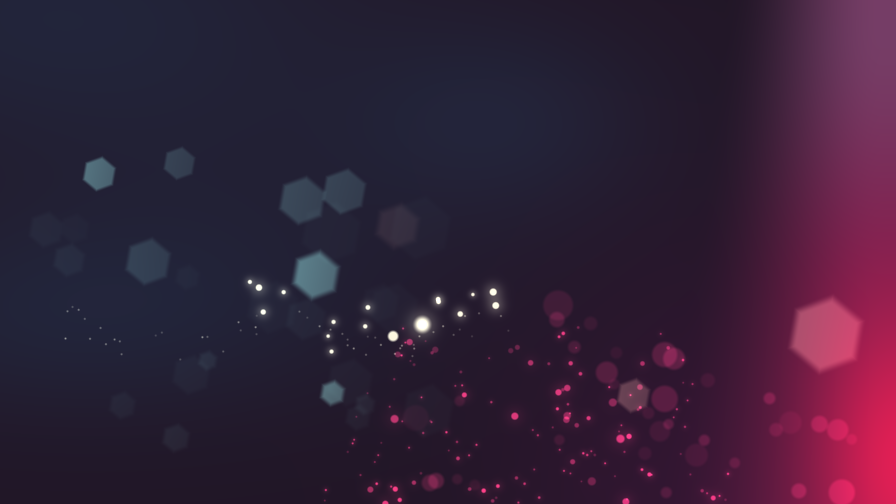
This background is drawn by a Shadertoy shader. Its source:

```glsl
// Night bokeh: a navy-violet haze with a rose glow along the right edge,
// hexagonal lens highlights, cream lights and a cloud of pink sparks.
// Gaussian glows form the haze; hashed loops scatter lights over it.

// Haze colours
const vec3 VIOLET = vec3(0.130, 0.086, 0.150);
const vec3 NAVY_TINT = vec3(0.005, 0.055, 0.075);
const vec3 ROSE = vec3(0.49, 0.12, 0.30);
const vec3 MAUVE = vec3(0.46, 0.24, 0.40);
const vec3 RED_TINT = vec3(0.40, 0.0, 0.03);
const vec3 PLUM_TINT = vec3(0.07, 0.0, 0.045);

// Light colours, added to the haze
const vec3 TEAL = vec3(0.20, 0.33, 0.30);
const vec3 BLUSH = vec3(0.27, 0.20, 0.17);
const vec3 CREAM = vec3(0.85, 0.86, 0.70);
const vec3 PINK = vec3(0.82, 0.16, 0.36);

// Amounts of scattered lights
const int FAINT_HEXAGONS = 18;
const int CREAM_LIGHTS = 15;
const int DUST_SPECKS = 50;
const int PINK_SPARKS = 130;
const int PINK_DISCS = 34;

vec4 hash4(float n) {
    return fract(sin(n * vec4(127.1, 311.7, 269.5, 183.3) + 1.7) * 43758.5453);
}

float glow(vec2 p, vec2 center, vec2 size) {
    vec2 d = (p - center) / size;
    return exp(-dot(d, d));
}

float disc(vec2 p, vec2 center, float radius, float soft) {
    return 1.0 - smoothstep(radius - soft, radius + soft, length(p - center));
}

// Upright hexagon, tilted slightly, with a brighter rim on its left
float hexagon(vec2 p, vec2 center, float radius, float soft) {
    vec2 d = mat2(0.985, 0.174, -0.174, 0.985) * (p - center);
    vec2 a = abs(d);
    float edge = max(a.x, 0.5 * a.x + 0.866 * a.y) - radius;
    return (1.0 - smoothstep(-soft, soft, edge)) * (0.92 - 0.12 * d.x / radius);
}

vec3 haze(vec2 p) {
    float navy = glow(p, vec2(0.10, 0.98), vec2(0.65, 0.30))
               + 0.8 * glow(p, vec2(1.00, 0.76), vec2(0.30, 0.20))
               + 0.9 * glow(p, vec2(0.15, 0.37), vec2(0.55, 0.21))
               + 0.4 * glow(p, vec2(0.50, 0.60), vec2(0.55, 0.28));
    vec3 color = VIOLET + NAVY_TINT * navy;
    color += PLUM_TINT * glow(p, vec2(1.45, 0.0), vec2(0.42, 0.48));
    float rise = smoothstep(mix(1.30, 1.44, p.y), 1.75, p.x);
    color = mix(color, mix(ROSE, MAUVE, smoothstep(0.4, 0.95, p.y)), rise);
    return color + RED_TINT * glow(p, vec2(1.80, 0.08), vec2(0.17, 0.29));
}

// Large highlights that anchor the composition
vec3 mainHighlights(vec2 p) {
    float teal = 0.95 * hexagon(p, vec2(0.197, 0.655), 0.029, 0.004)
               + 0.40 * hexagon(p, vec2(0.356, 0.676), 0.028, 0.004)
               + 0.48 * hexagon(p, vec2(0.600, 0.602), 0.041, 0.006)
               + 0.42 * hexagon(p, vec2(0.683, 0.620), 0.039, 0.005)
               + 0.36 * hexagon(p, vec2(0.294, 0.481), 0.040, 0.006)
               + 1.10 * hexagon(p, vec2(0.627, 0.454), 0.041, 0.008)
               + 1.00 * hexagon(p, vec2(0.660, 0.220), 0.021, 0.006);
    float blush = hexagon(p, vec2(1.639, 0.336), 0.064, 0.010)
                + 0.85 * hexagon(p, vec2(1.257, 0.215), 0.029, 0.005)
                + 0.28 * hexagon(p, vec2(0.789, 0.551), 0.038, 0.009);
    float cream = 0.9 * disc(p, vec2(0.838, 0.356), 0.014, 0.007)
                + 0.3 * glow(p, vec2(0.838, 0.356), vec2(0.026))
                + disc(p, vec2(0.780, 0.333), 0.010, 0.003);
    return TEAL * teal + BLUSH * blush + CREAM * cream;
}

vec3 coolLights(vec2 p, float px) {
    vec3 light = vec3(0.0);
    for (int i = 0; i < FAINT_HEXAGONS; i++) {
        vec4 h = hash4(float(i) + 11.0);
        vec2 center = vec2(mix(0.05, 1.02, h.x), mix(0.12, 0.55, h.y));
        float radius = mix(0.016, 0.055, h.z * h.z);
        light += TEAL * mix(0.05, 0.28, h.w * (1.0 - h.z)) * hexagon(p, center, radius, 0.006);
    }
    for (int i = 0; i < CREAM_LIGHTS; i++) {
        vec4 h = hash4(float(i) + 53.0);
        vec2 center = vec2(mix(0.28, 1.0, sqrt(h.x)), mix(0.29, 0.45, h.y));
        float radius = mix(0.003, 0.007, h.z);
        light += CREAM * (0.85 * disc(p, center, radius, max(0.002, px))
               + 0.22 * glow(p, center, vec2(2.6 * radius)));
    }
    // Dust drifts along a shallow wave
    for (int i = 0; i < DUST_SPECKS; i++) {
        vec4 h = hash4(float(i) + 97.0);
        float x = mix(0.13, 1.02, h.x);
        vec2 center = vec2(x, 0.335 + 0.025 * sin(14.0 * x) + 0.07 * (h.y - 0.5));
        light += CREAM * mix(0.15, 0.55, h.z) * disc(p, center, 0.0017, max(0.001, px));
    }
    return light;
}

vec3 pinkLights(vec2 p, float px) {
    float light = 0.0;
    for (int i = 0; i < PINK_SPARKS; i++) {
        vec4 h = hash4(float(i) + 211.0);
        float y = 0.36 * pow(h.y, 1.4);
        vec2 center = vec2(1.06 + (h.x - 0.5) * mix(0.85, 0.55, y / 0.36), y);
        float radius = mix(0.0015, 0.0085, pow(h.z, 4.0));
        light += mix(0.25, 0.95, h.w) * disc(p, center, radius, max(0.3 * radius, px));
        light += 0.12 * h.w * glow(p, center, vec2(2.5 * radius + 0.002));
    }
    // Out-of-focus discs sink towards the right
    for (int i = 0; i < PINK_DISCS; i++) {
        vec4 h = hash4(float(i) + 401.0);
        float x = mix(0.70, 1.70, sqrt(h.x));
        vec2 center = vec2(x, h.y * mix(0.42, 0.20, smoothstep(1.1, 1.7, x)));
        light += mix(0.05, 0.24, h.w) * disc(p, center, mix(0.010, 0.032, h.z * h.z), 0.004);
    }
    return PINK * light;
}

void mainImage(out vec4 fragColor, in vec2 fragCoord) {
    vec2 p = fragCoord / iResolution.y;
    float px = 1.0 / iResolution.y;
    vec3 color = haze(p) + mainHighlights(p) + coolLights(p, px) + pinkLights(p, px);
    fragColor = vec4(clamp(color, 0.0, 1.0), 1.0);
}
```
